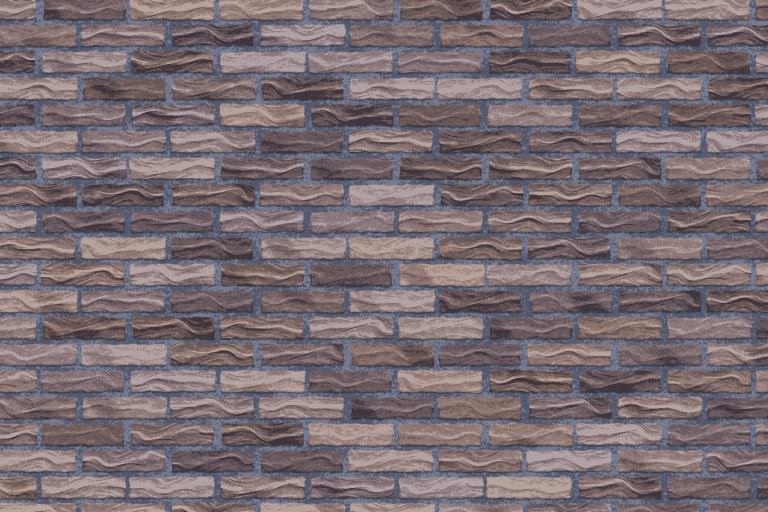
Reproduce this texture procedurally as a Shadertoy shader.

```glsl
// Running-bond wall of long, hand-moulded bricks with blue-grey mortar.
// Each brick is a wobbly rounded box; warped layered sines crease its face,
// cellular noise adds grain, and all relief is lit from above.

const float ROWS = 19.25;   // courses over the canvas height
const float PITCH = 3.357;  // brick spacing, in course heights

vec2 hash2(vec2 p) {
    vec2 k = vec2(dot(p, vec2(127.1, 311.7)), dot(p, vec2(269.5, 183.3)));
    return fract(sin(k) * 43758.5);
}

// Distance to the nearest scattered point
float cellular(vec2 p) {
    vec2 cell = floor(p), f = fract(p);
    float nearest = 2.0;
    for (int y = -1; y <= 1; y++)
        for (int x = -1; x <= 1; x++) {
            vec2 o = vec2(x, y);
            nearest = min(nearest, length(o + hash2(cell + o) - f));
        }
    return nearest;
}

// Height of the creased clay: mostly level ridges, bent by sines
float folds(vec2 q, float seed) {
    float height = 0.0, amp = 0.5;
    q *= vec2(1.3, 5.0);
    for (int i = 0; i < 4; i++) {
        q.y += 0.65 * sin(q.x * 1.3 + seed * (2.0 + float(i)))
             + 0.28 * sin(q.x * 2.9 - q.y * 0.6 + seed * 5.0);
        q.x += 0.5 * sin(q.y * 0.9 + seed * 3.0);
        height += amp * (1.0 - abs(sin(q.y)));
        q *= 1.5;
        amp *= 0.6;
    }
    return height;
}

float roundedBox(vec2 q, vec2 halfSize, float r) {
    vec2 e = abs(q) - halfSize + r;
    return length(max(e, 0.0)) + min(max(e.x, e.y), 0.0) - r;
}

vec3 clayColor(float tone) {
    vec3 c = mix(vec3(0.25, 0.21, 0.24), vec3(0.41, 0.35, 0.36), smoothstep(0.08, 0.36, tone));
    c = mix(c, vec3(0.55, 0.47, 0.47), smoothstep(0.36, 0.60, tone));
    return mix(c, vec3(0.70, 0.64, 0.635), smoothstep(0.60, 0.88, tone));
}

void mainImage(out vec4 fragColor, in vec2 fragCoord) {
    vec2 p = fragCoord / iResolution.y * ROWS;
    float aa = ROWS / iResolution.y;

    // Course and brick index, then position about the brick centre
    float row = floor(p.y - 0.42);
    float x = p.x / PITCH - mix(0.437, 0.885, mod(row, 2.0));
    vec2 id = vec2(floor(x), row);
    vec2 q = vec2((fract(x) - 0.5) * PITCH, fract(p.y - 0.42) - 0.5);
    vec2 rnd = hash2(id + 7.0), rnd2 = hash2(id + 41.0);
    float seed = rnd.y * 40.0 + rnd2.x * 9.0;

    // Uneven outline: small shift, tilt, size change and wobble
    q -= (rnd2 - 0.5) * vec2(0.10, 0.03);
    q.y += (rnd.y - 0.5) * 0.025 * q.x;
    vec2 wobble = 0.016 * sin(q.yx * vec2(9.0, 5.0) + seed)
                + 0.009 * sin(q.yx * vec2(23.0, 14.0) + seed * 2.0);
    vec2 halfSize = vec2(1.56, 0.395) + (rnd - 0.5) * vec2(0.07, 0.03);
    float d = roundedBox(q + wobble, halfSize, 0.08);

    float grain = cellular(p * 9.0) - 0.45;
    float pits = cellular(p * vec2(3.0, 5.0) + 30.0) - 0.45;

    // Clay: brick tone, lit creases, sooty patches and worn rims
    float crease = folds(q, seed);
    float lit = crease - folds(q + vec2(0.015, 0.05), seed);
    float roughness = mix(0.35, 1.25, rnd2.y);
    float soot = sin(q.x * 1.7 + seed) + 0.6 * sin(q.y * 4.0 + q.x * 2.3 + seed * 3.0);
    float tone = 0.33 + 0.52 * rnd.x + lit * roughness
               + (crease - 0.45) * 0.2 * roughness
               - 0.26 * smoothstep(0.3, 1.4, soot) * rnd2.x
               + 0.17 * grain + 0.14 * pits;
    float rim = smoothstep(-0.10, 0.0, d);
    tone += rim * (q.y > 0.0 ? 0.08 : -0.20);
    vec3 clay = clayColor(tone);
    clay *= mix(vec3(0.98, 0.99, 1.03), vec3(1.03, 1.0, 0.95), rnd.y);

    // Mortar: mottled grey-blue, shaded beneath each brick
    float mottled = 0.44 + 0.7 * grain + 0.5 * pits + 0.2 * sin(p.x * 1.9 + 2.0 * sin(p.y * 1.3));
    vec3 mortar = mix(vec3(0.32, 0.34, 0.42), vec3(0.47, 0.49, 0.57), smoothstep(0.15, 0.75, mottled));
    float under = smoothstep(-0.30, -0.42, q.y) * smoothstep(0.09, 0.0, d);
    mortar *= 1.0 - 0.42 * under;

    vec3 color = mix(clay, mortar, smoothstep(-aa, aa, d));
    fragColor = vec4(color, 1.0);
}
```
